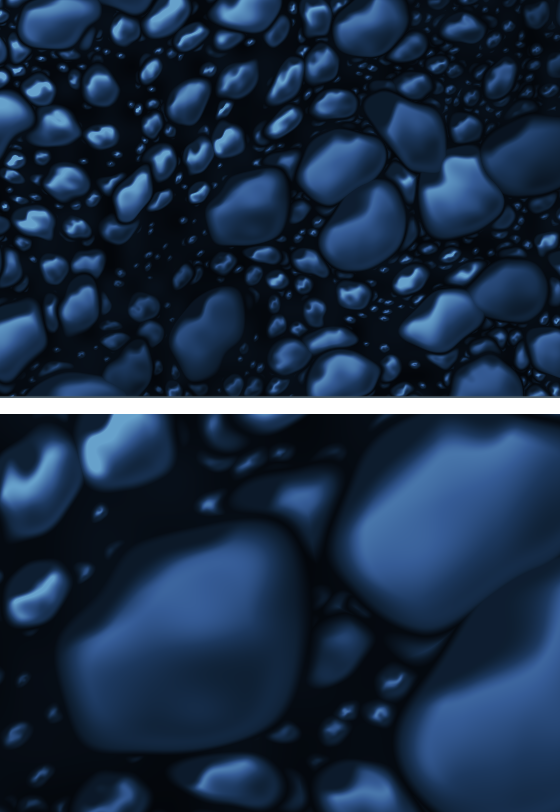
Top: the whole. Bottom: its middle third, enlarged.
Reproduce this texture procedurally as a Shadertoy shader.

```glsl
#define LAYERS 4
#define LARGEST_CELL 0.23
#define LAYER_SHRINK 0.5
#define GAP 0.006
#define BLUR 0.0058
#define LUMPINESS 0.55
#define BODY_TONE 0.2
#define LIT_TONE 0.74
#define LIGHT_DIR vec2(0.6, -0.8)

const vec3 NIGHT = vec3(0.012, 0.022, 0.038);
const vec3 DEEP  = vec3(0.06, 0.13, 0.21);
const vec3 BLUE  = vec3(0.11, 0.22, 0.37);
const vec3 AZURE = vec3(0.21, 0.36, 0.59);
const vec3 PALE  = vec3(0.36, 0.57, 0.75);
const vec3 EDGE_GREY = vec3(0.3, 0.36, 0.4);

vec4 hash4(vec2 p) {
    vec4 q = fract(p.xyxy * vec4(0.1031, 0.103, 0.0973, 0.1099));
    q += dot(q, q.wzxy + 33.33);
    return fract((q.xxyz + q.yzzw) * q.zywx);
}

// Two independent channels of smooth value noise
vec2 noise2(vec2 p) {
    vec2 i = floor(p), f = fract(p);
    f = f * f * (3.0 - 2.0 * f);
    vec2 low = mix(hash4(i).xy, hash4(i + vec2(1, 0)).xy, f.x);
    vec2 high = mix(hash4(i + vec2(0, 1)).xy, hash4(i + vec2(1, 1)).xy, f.x);
    return mix(low, high, f.y);
}

mat2 spin(float a) {
    float c = cos(a), s = sin(a);
    return mat2(c, -s, s, c);
}

float softMin(float a, float b, float k) {
    float h = max(k - abs(a - b), 0.0) / k;
    return min(a, b) - h * h * k * 0.25;
}

// Diagonal streaks that gather the fine spray
float sprayBand(vec2 p) {
    return smoothstep(0.35, 0.7, noise2(spin(-0.6) * p * vec2(1.8, 6.0) + 7.0).x);
}

// Light from the upper left, with a dim lower left and upper right
float ambientGlow(vec2 p) {
    vec2 shade = p - vec2(0.4, 0.14);
    vec2 far = p - vec2(1.4, 0.95);
    float dim = 0.65 * exp(-7.0 * dot(shade, shade)) + 0.4 * exp(-4.0 * dot(far, far));
    return 1.3 - 0.22 * p.x - dim;
}

// Tone inside one drop: q is the local position, depth the inward distance
float dropTone(vec2 q, float depth, float size, float fineness, vec4 rnd) {
    float along = dot(q, LIGHT_DIR);
    float wavy = along + (noise2(q * 2.0 + rnd.xy * 40.0).x - 0.5) * 0.6;
    float front = mix(-0.65, -0.3, fineness) + 0.3 * (rnd.z - 0.5);
    float soft = 0.1 + BLUR / size;
    float lit = smoothstep(front - soft, front + soft, wavy);
    lit *= mix(1.0, 0.06, smoothstep(front, mix(0.9, 0.6, fineness), wavy));
    lit *= smoothstep(0.0, 0.15 + soft, depth);
    float rimOffset = (depth - 0.12) / (0.04 + 0.5 * soft);
    float rim = exp(-rimOffset * rimOffset) * smoothstep(0.0, 0.8, along);
    float gain = mix(0.7, 1.25, rnd.w) + 0.4 * fineness;
    return BODY_TONE + gain * LIT_TONE * lit + 0.14 * rim;
}

// One grid of drops, squeezed into the room left by the larger ones
float dropLayer(vec2 p, float cell, float level, inout float room) {
    mat2 turn = spin(0.5 + level * 1.3);
    vec2 grid = turn * p / cell;
    float fineness = clamp(level / 2.0, 0.0, 1.0);
    float tone = 0.0, nearest = room;
    for (int j = -1; j <= 1; j++)
    for (int i = -1; i <= 1; i++) {
        vec2 id = floor(grid) + vec2(i, j);
        vec4 place = hash4(id + 61.0 + level * 37.0);
        vec4 look = hash4(id + 211.0 + level * 53.0);
        vec2 home = (id + 0.5) * turn * cell;
        float chance = level < 0.5 ? 0.72 : 0.9;
        if (level > 1.5) chance = mix(0.3, 0.95, sprayBand(home));
        if (place.x > chance) continue;

        float radius = mix(0.27 - 0.04 * fineness, 0.46, place.y);
        vec2 jitter = (place.zw - 0.5) * (1.0 - 1.6 * radius);
        vec2 q = (grid - id - 0.5 - jitter) * turn / radius;
        if (dot(q, q) > 6.0) continue;

        float lump = LUMPINESS * (1.0 - 0.6 * fineness);
        vec2 bent = q + (noise2(q * 1.1 + look.xy * 50.0) - 0.5) * lump;
        vec2 oval = spin(mix(-0.3, 1.3, look.x)) * bent * vec2(0.86, mix(0.95, 1.35, look.y));
        float size = radius * cell;
        float depth = softMin(1.0 - length(oval), (room - GAP) / size, 0.5);
        float mask = smoothstep(-BLUR, BLUR, depth * size);
        float glow = ambientGlow(home) * mix(0.8, 1.15, look.z);
        tone = max(tone, mask * glow * dropTone(q, depth, size, fineness, look));
        nearest = min(nearest, -depth * size);
    }
    room = nearest;
    return tone;
}

vec3 toneColor(float t) {
    vec3 c = mix(NIGHT, DEEP, clamp(t * 4.0, 0.0, 1.0));
    c = mix(c, BLUE, clamp(t * 4.0 - 1.0, 0.0, 1.0));
    c = mix(c, AZURE, clamp(t * 4.0 - 2.0, 0.0, 1.0));
    return mix(c, PALE, clamp(t * 4.0 - 3.0, 0.0, 1.3));
}

void mainImage(out vec4 fragColor, in vec2 fragCoord) {
    vec2 p = fragCoord / iResolution.y;
    vec2 warped = p + 0.08 * (noise2(p * 3.2 + 3.0) - 0.5);

    // Large drops first, then ever finer ones between them
    float tone = 0.09 * noise2(p * 18.0).x;
    float room = 1.0, cell = LARGEST_CELL;
    for (int k = 0; k < LAYERS; k++) {
        tone = max(tone, dropLayer(warped, cell, float(k), room));
        cell *= LAYER_SHRINK;
    }

    // Pale strip along the bottom
    vec3 color = mix(EDGE_GREY, toneColor(tone), smoothstep(0.002, 0.007, p.y));
    fragColor = vec4(color, 1.0);
}
```
